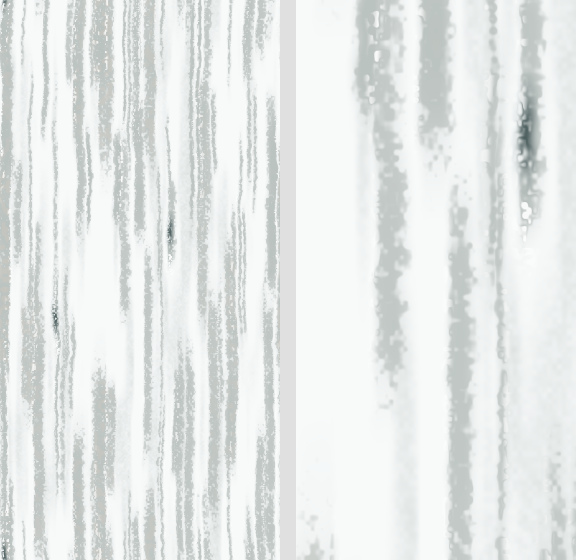
Left: the whole. Right: its middle third, enlarged.
Give the GLSL for this texture, as a WebGL 1 fragment shader.

```glsl
precision highp float;
uniform vec2 u_resolution;

const vec3 WHITE = vec3(0.972, 0.98, 0.98);
const vec3 GREY = vec3(0.735, 0.765, 0.755);
const vec3 WARM_GREY = vec3(0.79, 0.775, 0.745);
const vec3 DARK = vec3(0.30, 0.37, 0.37);
const int STROKES = 64;
const float ACCENT_EVERY = 22.0;              // one stroke in this many has a dark spot
const vec2 HALF_WIDTH = vec2(0.007, 0.030);   // thinnest and widest
const vec2 HALF_LENGTH = vec2(0.09, 0.33);    // shortest and longest
const float SHARP_EDGE = 0.006;
const float SOFT_EDGE = 0.020;
const float GRAIN_AMOUNT = 1.1;
const float MIST_AMOUNT = 0.36;

float hash(vec2 p) {
  return fract(sin(dot(p, vec2(127.1, 311.7))) * 43758.5453);
}

// Value noise that repeats after one unit; cells must be whole numbers
float tileNoise(vec2 uv, vec2 cells) {
  vec2 p = uv * cells;
  vec2 i = floor(p);
  vec2 f = p - i;
  f = f * f * (3.0 - 2.0 * f);
  vec2 a = mod(i, cells);
  vec2 b = mod(i + 1.0, cells);
  return mix(mix(hash(a), hash(vec2(b.x, a.y)), f.x),
             mix(hash(vec2(a.x, b.y)), hash(b), f.x), f.y);
}

// Shortest offset on the repeating tile
vec2 wrapOffset(vec2 d) {
  return fract(d + 0.5) - 0.5;
}

float spot(vec2 d, vec2 size) {
  vec2 q = d / size;
  return exp(-dot(q, q));
}

void main() {
  vec2 uv = gl_FragCoord.xy / u_resolution;

  // Shared noise fields
  float fine = tileNoise(uv, vec2(170.0, 290.0));
  float coarse = tileNoise(uv, vec2(76.0, 120.0));
  float grain = mix(fine, coarse, 0.42);
  float patchy = tileNoise(uv, vec2(22.0, 17.0));
  float sway = (tileNoise(uv, vec2(7.0, 13.0)) - 0.5) * 0.014
             + (tileNoise(uv, vec2(36.0, 70.0)) - 0.5) * 0.006;
  vec2 warped = uv + vec2(sway, 0.0);

  // Brush strokes, each with one crisp and one feathered side
  float load = 0.0;
  float warmth = 0.0;
  float ridge = 0.0;
  float accent = 0.0;
  for (int i = 0; i < STROKES; i++) {
    float id = float(i);
    float widthPick = hash(vec2(id, 3.0));
    float lengthPick = hash(vec2(id, 5.0));
    vec2 center = vec2(fract(id * 0.618034 + 0.03 * hash(vec2(id, 1.0))),
                       hash(vec2(id, 2.0)));
    float w = mix(HALF_WIDTH.x, HALF_WIDTH.y, widthPick * widthPick);
    float h = mix(HALF_LENGTH.x, HALF_LENGTH.y, lengthPick);
    float side = hash(vec2(id, 7.0)) < 0.65 ? -1.0 : 1.0;
    float strength = mix(0.62, 1.0, hash(vec2(id, 9.0)));

    vec2 d = wrapOffset(warped - center);
    float across = d.x * side;
    float feather = min(SOFT_EDGE, w * 1.2);
    float body = smoothstep(-SHARP_EDGE, SHARP_EDGE, w - across)
               * smoothstep(-0.3 * feather, feather, w + across);
    float ends = smoothstep(0.0, 0.45, 1.0 - abs(d.y) / h + 0.2 * (patchy - 0.5));
    float paint = body * ends * strength;

    load = max(load, paint);
    warmth = max(warmth, paint * smoothstep(0.7, 0.95, widthPick));
    ridge = max(ridge, ends * strength * smoothstep(0.009, 0.0, abs(across - w)));

    // Dark spot with a chipped white patch below it
    if (mod(id, ACCENT_EVERY) < 0.5) {
      vec2 e = wrapOffset(warped - center + vec2(0.0, 0.5 * h));
      accent = max(accent, spot(e, vec2(0.010, 0.024)));
      ridge = max(ridge, 1.2 * spot(e + vec2(0.0, 0.05), vec2(0.014, 0.028)));
    }
  }

  // Dry paint breaks up into grain where it is thin
  load *= 0.86 + 0.28 * patchy;
  float broken = smoothstep(0.28, 0.72, load + (grain - 0.5) * GRAIN_AMOUNT);
  broken *= smoothstep(0.0, 0.25, load);
  float tone = mix(min(load, 1.0), broken, 0.6);

  // Pale vertical mist between the strokes
  float streak = mix(tileNoise(uv, vec2(26.0, 5.0)), tileNoise(uv, vec2(61.0, 9.0)), 0.4);
  float mist = smoothstep(0.42, 0.85, streak) * (0.6 + 0.8 * (grain - 0.5) + 0.4 * patchy);
  tone = max(tone, MIST_AMOUNT * mist + tone * (1.0 - MIST_AMOUNT * mist));

  // Colour
  float warmSpeck = warmth * smoothstep(0.5, 0.7, coarse);
  vec3 paintColor = mix(GREY, WARM_GREY, 0.7 * warmSpeck);
  vec3 color = mix(WHITE, paintColor, clamp(tone, 0.0, 1.0));
  color = mix(color, DARK, clamp(accent * smoothstep(0.25, 0.65, grain + 0.2 * accent), 0.0, 1.0));
  float fleck = ridge * smoothstep(0.52, 0.68, grain);
  color = mix(color, vec3(1.0), clamp(fleck, 0.0, 1.0) * 0.9);
  gl_FragColor = vec4(color, 1.0);
}
```
